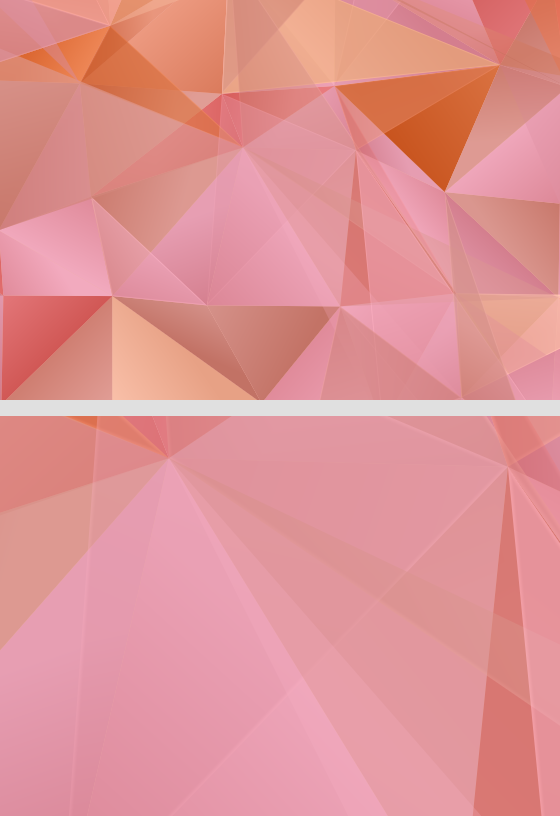
Top: the whole. Bottom: its middle third, enlarged.
A WebGL 1 fragment shader for this background:

```glsl
precision highp float;
uniform vec2 u_resolution;

vec2 hash2(vec2 p) {
  vec2 q = vec2(dot(p, vec2(127.1, 311.7)), dot(p, vec2(269.5, 183.3)));
  return fract(sin(q) * 43758.55);
}

// Lattice corner in units of canvas height; squared jitter keeps many edges upright
vec2 node(vec2 cell) {
  vec2 jitter = 2.0 * hash2(cell + 3.7) - 1.0;
  return (cell + 0.48 * jitter * abs(jitter)) * vec2(0.28, 0.26);
}

float cross2(vec2 a, vec2 b) {
  return a.x * b.y - a.y * b.x;
}

float edgeDistance(vec2 p, vec2 a, vec2 b) {
  return cross2(b - a, p - a) / max(length(b - a), 0.0001);
}

// Distance to the nearest side, positive inside
float triangleDepth(vec2 p, vec2 a, vec2 b, vec2 c) {
  float winding = cross2(b - a, c - a) < 0.0 ? -1.0 : 1.0;
  float ab = edgeDistance(p, a, b) * winding;
  float bc = edgeDistance(p, b, c) * winding;
  float ca = edgeDistance(p, c, a) * winding;
  return min(ab, min(bc, ca));
}

float coverage(float depth) {
  return clamp(depth * u_resolution.y + 0.5, 0.0, 1.0);
}

// Cool rose for low rolls, through dusty and coral, to orange for high ones
vec3 palette(float roll) {
  vec3 color = vec3(0.89, 0.58, 0.65);
  color = mix(color, vec3(0.95, 0.70, 0.60), step(0.445, roll));
  color = mix(color, vec3(0.81, 0.52, 0.48), step(0.485, roll));
  color = mix(color, vec3(0.88, 0.43, 0.43), step(0.635, roll));
  color = mix(color, vec3(0.87, 0.52, 0.41), step(0.73, roll));
  return mix(color, vec3(0.86, 0.43, 0.23), step(0.855, roll));
}

// Facet colour: warmer towards the top, graded from corner a to side bc
vec3 facetColor(vec2 p, vec2 a, vec2 b, vec2 c, vec2 seed) {
  vec2 random = hash2(seed);
  float height = clamp((a.y + b.y + c.y) / 3.0, 0.0, 1.0);
  vec3 color = palette(0.7 * random.x + 0.3 * height);
  vec2 axis = 0.5 * (b + c) - a;
  float t = clamp(dot(p - a, axis) / max(dot(axis, axis), 0.01), 0.0, 1.0) - 0.5;
  t *= random.y < 0.5 ? -1.0 : 1.0;
  float shade = 0.09 * (hash2(seed + 8.3).x - 0.5);
  return color + vec3(0.07, 0.12, 0.14) * t + shade;
}

void main() {
  vec2 p = gl_FragCoord.xy / u_resolution.y;
  vec3 color = vec3(0.94, 0.69, 0.65);

  // Solid mesh: each lattice quad is split along either diagonal
  for (int y = -1; y < 5; y++) {
    for (int x = -1; x < 6; x++) {
      vec2 cell = vec2(float(x), float(y));
      float flip = step(0.5, hash2(cell + 61.7).x);
      vec2 a = node(cell + vec2(flip, 0.0));
      vec2 b = node(cell + vec2(1.0 - flip, 0.0));
      vec2 c = node(cell + vec2(flip, 1.0));
      vec2 d = node(cell + vec2(1.0 - flip, 1.0));
      vec3 lower = facetColor(p, a, b, c, cell + 17.3);
      color = mix(color, lower, coverage(triangleDepth(p, a, b, c)));
      vec3 upper = facetColor(p, d, c, b, cell + 41.9);
      color = mix(color, upper, coverage(triangleDepth(p, d, c, b)));
    }
  }

  // Translucent larger triangles and slivers sharing the same corners
  for (int i = 0; i < 36; i++) {
    vec2 seed = vec2(float(i) * 1.37, 5.1);
    vec2 cell = floor(hash2(seed) * vec2(7.0, 6.0)) - vec2(0.0, 1.0);
    vec2 stepB = hash2(seed + 11.2);
    vec2 stepC = hash2(seed + 23.6);
    vec2 a = node(cell);
    vec2 b = node(cell + floor(stepB * vec2(2.0, 3.0)) + vec2(1.0, -1.0));
    vec2 c = node(cell + floor(stepC * vec2(2.0, 2.0)) + vec2(-1.0, 1.0));
    vec3 tint = facetColor(p, a, b, c, seed + 31.4);
    vec2 accent = hash2(seed + 47.8);
    tint = mix(tint, vec3(0.95, 0.76, 0.46), 0.8 * step(0.96, accent.x));
    tint = mix(tint, vec3(0.82, 0.55, 0.69), 0.8 * step(accent.x, 0.12));
    float depth = triangleDepth(p, a, b, c);
    float rim = 1.0 - smoothstep(0.0, 0.004, depth);
    tint += 0.09 * rim * step(0.5, stepC.x);
    color = mix(color, tint, mix(0.25, 0.7, accent.y) * coverage(depth));
  }

  gl_FragColor = vec4(clamp(color, 0.0, 1.0), 1.0);
}
```
